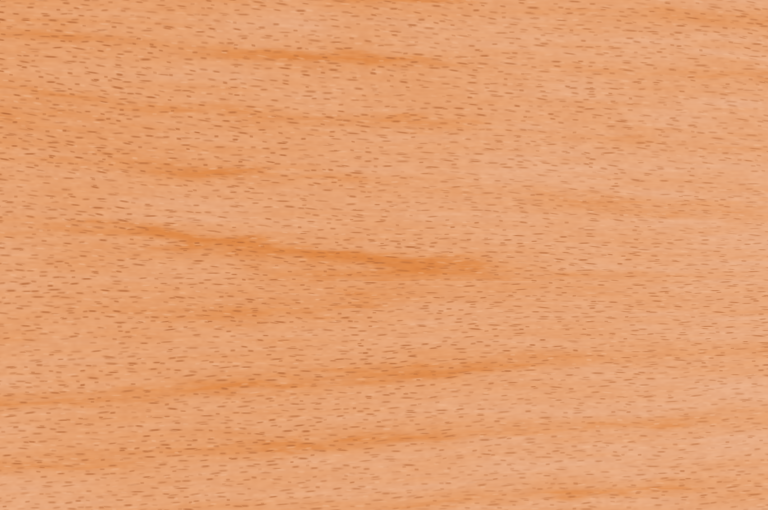
This texture is drawn by a WebGL 1 fragment shader. Its source:

```glsl
precision highp float;

// Pale beech plank: nested growth rings close to a soft tip left of centre.
// Rings come from a hyperbolic distance field frayed by fibre noise; fine
// pores are jittered tapered dashes on grids bent gently along the grain.

uniform vec2 u_resolution;

const vec3 PALE = vec3(0.915, 0.690, 0.540);
const vec3 HONEY = vec3(0.905, 0.637, 0.443);
const vec3 AMBER = vec3(0.875, 0.535, 0.275);
const vec3 PORE = vec3(0.710, 0.410, 0.220);
const vec3 FLECK = vec3(0.945, 0.735, 0.580);
const float HEART_Y = 0.45;
const float TIP_RADIUS = 0.062;
const float BEND_RADIUS = 0.22;
const float TAPER = 0.06;
const float RING_WIDTH = 0.122;

float hash(vec2 p) {
  return fract(sin(dot(p, vec2(127.1, 311.7))) * 43758.5453);
}

float noise(vec2 p) {
  vec2 i = floor(p);
  vec2 f = fract(p);
  f = f * f * (3.0 - 2.0 * f);
  float low = mix(hash(i), hash(i + vec2(1.0, 0.0)), f.x);
  float high = mix(hash(i + vec2(0.0, 1.0)), hash(i + vec2(1.0)), f.x);
  return mix(low, high, f.y);
}

float fbm(vec2 p) {
  float sum = 0.0;
  float gain = 0.533;
  for (int i = 0; i < 4; i++) {
    sum += gain * noise(p);
    p = p * 2.03 + vec2(17.3, 9.1);
    gain *= 0.5;
  }
  return sum;
}

// Latewood: a wide soft glow inside each ring and a thin frayed line at its edge.
float ringTone(vec2 p) {
  float d = p.y - HEART_Y;
  float field = sqrt(d * d + TIP_RADIUS * TIP_RADIUS) + TAPER * p.x;
  float wobble = 0.30 * (fbm(p * vec2(1.8, 3.5)) - 0.5)
               + 0.24 * (fbm(p * vec2(16.0, 80.0)) - 0.5);
  float phase = (field - 0.122) / RING_WIDTH + wobble;
  float nearest = floor(phase + 0.5);
  float offset = phase - nearest;
  float side = step(0.0, d) * 31.0;
  float strength = mix(0.25, 1.15, noise(vec2(p.x * 3.0, nearest * 5.7 + side)));
  float glow = exp(-offset * offset * mix(22.0, 75.0, step(0.0, offset)));
  float line = exp(-offset * offset * 260.0);
  float broken = smoothstep(0.25, 0.75, noise(p * vec2(9.0, 40.0)));
  return strength * (0.42 * glow + 0.30 * line * broken);
}

// Coordinates whose rows run along the grain without bunching at the heart.
vec2 alongGrain(vec2 p) {
  float d = p.y - HEART_Y;
  float bend = d / sqrt(d * d + BEND_RADIUS * BEND_RADIUS);
  float wave = 0.012 * (noise(p * vec2(3.0, 5.0)) - 0.5);
  return vec2(p.x, p.y + TAPER * p.x * bend + wave);
}

// One layer of short tapered dashes, one jittered dash per grid cell.
float poreLayer(vec2 p, vec2 cell, float density, float seed, float pixel) {
  float row = floor(p.y / cell.y);
  p.x += cell.x * hash(vec2(row, seed));
  vec2 id = floor(p / cell);
  vec2 local = p - (id + 0.5) * cell;
  vec2 key = id + seed * 13.7;
  vec2 jitter = vec2(hash(key + 2.3), hash(key + 5.9)) - 0.5;
  local -= jitter * cell * vec2(0.35, 0.50);
  local.y += local.x * 0.22 * (hash(key + 8.1) - 0.40);
  float halfLength = cell.x * mix(0.13, 0.34, hash(key + 3.7));
  float along = abs(local.x) / halfLength;
  float thickness = mix(0.0006, 0.0014, hash(key + 6.6));
  float blur = max(pixel, 0.0025);
  float body = 1.0 - smoothstep(thickness - 0.4 * blur, thickness + blur, abs(local.y));
  float ends = 1.0 - smoothstep(0.30, 1.15, along);
  float present = step(hash(key + 1.1), density);
  return body * ends * present * mix(0.25, 1.0, hash(key + 4.4));
}

void main() {
  float pixel = 1.0 / u_resolution.y;
  vec2 p = gl_FragCoord.xy * pixel;
  vec2 g = alongGrain(p);

  // Broad colour: rings, cloudy patches, paler toward the right.
  float cloud = fbm(g * vec2(2.0, 8.0) + 4.0) - 0.5;
  float streak = fbm(g * vec2(7.0, 60.0)) - 0.5;
  float tone = 0.37 + 0.80 * ringTone(p) + 0.55 * cloud + 0.50 * streak - 0.20 * (p.x - 0.75);
  vec3 colour = mix(PALE, HONEY, smoothstep(-0.05, 0.55, tone));
  colour = mix(colour, AMBER, smoothstep(0.42, 1.15, tone));

  // Fine fibres darken and lighten the ground between the pores.
  float fibre = noise(g * vec2(45.0, 210.0)) + noise(g * vec2(110.0, 170.0) + 7.0) - 1.0;
  colour *= 1.0 + vec3(0.020, 0.040, 0.058) * fibre;

  // Pores in two sizes, then short pale flecks.
  float pores = poreLayer(g, vec2(0.046, 0.0135), 0.78, 1.0, pixel);
  pores = max(pores, 0.8 * poreLayer(g + 0.37, vec2(0.033, 0.0105), 0.65, 2.0, pixel));
  float poreDepth = 0.78 - 0.20 * p.x + 0.5 * cloud;
  colour = mix(colour, PORE, pores * clamp(poreDepth, 0.2, 0.9));
  float flecks = poreLayer(g + 0.71, vec2(0.038, 0.0150), 0.60, 3.0, pixel);
  colour = mix(colour, FLECK, 0.45 * flecks * (1.0 - pores));

  gl_FragColor = vec4(colour, 1.0);
}
```
